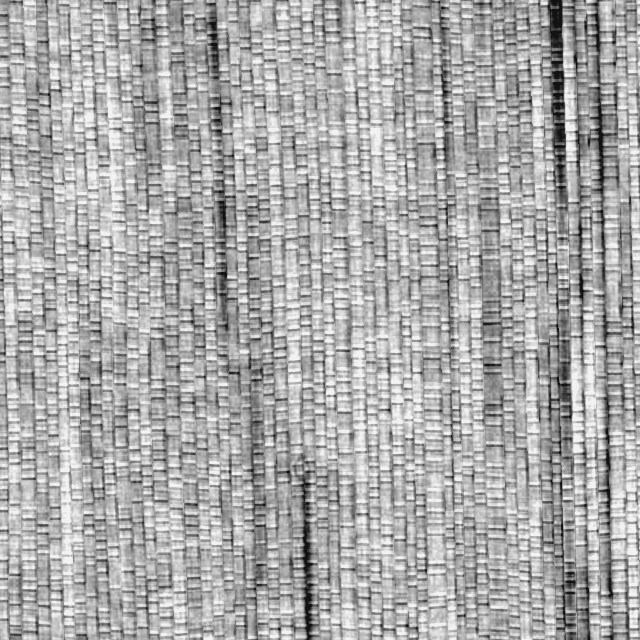
Reproduce this texture procedurally as a three.js fragment shader.

```glsl
// Coarse grey woven cloth: about 52 slightly slanting warp threads crossed by 62 wefts.
// Each cell is a raised block with dark side gaps and a pale weft tick; layered value
// noise adds uneven thread tone, fibres and worn patches, and soft bands add dark streaks.
varying vec2 vUv;

float hash(vec2 p) {
  vec3 q = fract(p.xyx * 0.1031);
  q += dot(q, q.yzx + 33.33);
  return fract((q.x + q.y) * q.z);
}

float noise(vec2 p) {
  vec2 i = floor(p), f = fract(p);
  f = f * f * (3.0 - 2.0 * f);
  return mix(mix(hash(i), hash(i + vec2(1.0, 0.0)), f.x),
             mix(hash(i + vec2(0.0, 1.0)), hash(i + 1.0), f.x), f.y);
}

// Soft vertical band around a centre
float band(float x, float centre, float width) {
  float d = (x - centre) / width;
  return exp(-d * d);
}

void main() {
  float down = 1.0 - vUv.y;

  // Cloth coordinates: warps lean right on the way down, wefts sag a little
  vec2 p = vUv;
  p.x -= 0.027 * down + 0.007 * (noise(vUv * vec2(5.0, 3.0)) - 0.5);
  p.y += 0.010 * (noise(vUv * vec2(8.0, 4.0) + 9.0) - 0.5);

  // Weave cells with uneven column widths; alternate columns step by half a weft
  vec2 g = p * vec2(52.0, 62.0);
  g.x += 0.7 * noise(vec2(g.x * 0.6, 3.0));
  float column = floor(g.x);
  g.y += 0.5 * mod(column, 2.0) + 0.3 * hash(vec2(column, 5.0));
  vec2 cell = vec2(column, floor(g.y));
  vec2 f = fract(g) - 0.5;
  f.y += 0.22 * (hash(cell + 17.0) - 0.5);

  // The right side is more open and contrasty, the centre paler and finer
  float open = smoothstep(0.79, 0.88, p.x);
  float pale = band(p.x, 0.56, 0.11);

  // Thread tone drifts slowly along every warp
  float drift = noise(vec2(column * 7.0, p.y * 5.0));
  float tone = 0.715 + (0.20 + 0.26 * open) * (drift - 0.5) + 0.035 * pale;
  tone += 0.13 * (hash(cell) - 0.5);
  tone += 0.10 * (noise(p * vec2(7.0, 5.0) + 30.0) - 0.5);
  tone += 0.08 * (noise(vec2(p.x * 3.0, p.y * 45.0)) - 0.5);

  // Dark gaps beside each warp, stronger on one side and broken along it
  float side = smoothstep(0.27, 0.46, abs(f.x + 0.06));
  float gap = noise(vec2(floor(g.x + 0.5) * 5.0, g.y * 0.8));
  tone -= side * (0.06 + 0.32 * gap * gap) * (1.0 + 0.5 * open);
  tone += 0.07 * pale * (1.0 - smoothstep(0.05, 0.25, abs(f.x)));

  // Long streaks: missing warps show dark, thick ones show light
  float dark = 0.9 * band(p.x, 0.334, 0.006) * (1.0 - smoothstep(0.5, 0.66, down));
  dark += 1.3 * band(p.x, 0.456, 0.007) * smoothstep(0.71, 0.77, down);
  dark += 0.6 * band(p.x, 0.379, 0.010) * smoothstep(0.20, 0.35, down);
  dark += 0.8 * band(p.x, 0.691, 0.005) * (1.0 - 0.6 * smoothstep(0.5, 0.8, down));
  dark += 1.1 * band(p.x, 0.866, 0.008) + 0.7 * band(p.x, 0.931, 0.007);
  dark += 0.5 * band(p.x, 0.895, 0.005) + 0.35 * band(p.x, 0.750, 0.008);
  float light = band(p.x, 0.085, 0.009) * smoothstep(0.4, 0.6, down);
  light += 0.8 * band(p.x, 0.165, 0.005);
  light += band(p.x, 0.258, 0.006) * (1.0 - smoothstep(0.1, 0.4, down));
  light += 0.7 * band(p.x, 0.878, 0.004) + 0.7 * band(p.x, 0.912, 0.004);
  float wear = noise(vec2(p.x * 60.0, p.y * 22.0) + 50.0);
  tone -= 0.46 * dark * (0.45 + 0.8 * wear);
  tone += 0.16 * light * (0.5 + wear);

  // Weft ticks: pale bar with a shadow beneath, sometimes hidden
  float shown = smoothstep(0.12, 0.40, hash(cell + 71.0));
  float span = 1.0 - smoothstep(0.36, 0.52, abs(f.x));
  float tick = 1.0 - smoothstep(0.07, 0.21, abs(f.y - 0.12));
  float shade = 1.0 - smoothstep(0.05, 0.18, abs(f.y + 0.17));
  tone += shown * span * tick * (0.15 + 0.12 * min(dark, 1.0));
  tone -= shown * span * shade * (0.10 + 0.22 * hash(cell + 43.0));

  // Frayed loop at the head of the lower dark streak
  float loop = length((vUv - vec2(0.472, 0.267)) * vec2(1.0, 0.6));
  tone -= 0.35 * band(loop, 0.011, 0.003) * noise(vUv * 130.0);

  // Fibres along both directions, and fine grain
  tone += 0.15 * (noise(p * vec2(260.0, 45.0)) - 0.5);
  tone += 0.13 * (noise(p * vec2(50.0, 250.0) + 11.0) - 0.5);
  tone += 0.16 * (noise(p * 240.0 + 5.0) - 0.5);

  gl_FragColor = vec4(vec3(clamp(tone, 0.07, 0.95)), 1.0);
}
```
